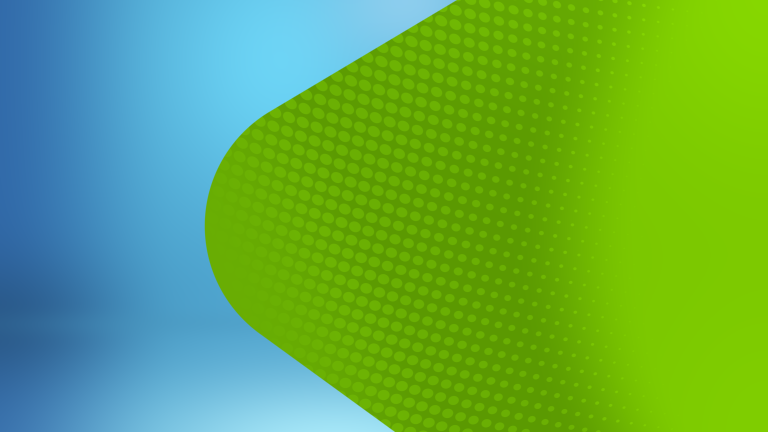
A WebGL 2 fragment shader for this background:

```glsl
#version 300 es
precision highp float;
// Rounded lime wedge with a curved halftone over a soft blue studio backdrop.

uniform vec2 u_resolution;
out vec4 outColor;

// Soft elliptical falloff: 1 at the center, fading with the given radii.
float glow(vec2 p, vec2 center, vec2 radii) {
    vec2 q = (p - center) / radii;
    return exp(-dot(q, q));
}

// Antialiased coverage of a signed distance.
float coverage(float dist, float pixel) {
    return 1.0 - smoothstep(-0.75 * pixel, 0.75 * pixel, dist);
}

// Wedge opening to the right, bounded by two outward normals, with a round tip.
float roundedWedge(vec2 p, vec2 center, vec2 upperNormal, vec2 lowerNormal, float radius) {
    vec2 q = p - center;
    vec2 upperEdge = vec2(upperNormal.y, -upperNormal.x);
    vec2 lowerEdge = vec2(-lowerNormal.y, lowerNormal.x);
    bool atTip = dot(q, upperEdge) < 0.0 && dot(q, lowerEdge) < 0.0;
    float sides = max(dot(q, upperNormal), dot(q, lowerNormal));
    return (atTip ? length(q) : sides) - radius;
}

// Bends the plane so that rows sink to the right and columns lean at the bottom.
vec2 bendGrid(vec2 p) {
    float depth = 1.0 - p.y;
    float across = p.x - 0.6;
    return vec2(p.x + 0.24 * depth * depth, p.y + 0.38 * across - 0.13 * across * across);
}

// Distance to the nearest dot of a square grid.
float dotGrid(vec2 p, float spacing, float radius) {
    vec2 cell = (fract(p / spacing) - 0.5) * spacing;
    return length(cell * vec2(0.93, 1.06)) - radius;
}

vec3 backdrop(vec2 p) {
    const vec3 deepBlue = vec3(0.19, 0.41, 0.66);
    const vec3 midBlue = vec3(0.29, 0.62, 0.79);
    const vec3 cyan = vec3(0.42, 0.83, 0.96);
    const vec3 paleSky = vec3(0.60, 0.83, 0.95);
    const vec3 shadow = vec3(0.14, 0.30, 0.45);
    const vec3 floorLight = vec3(0.67, 0.92, 0.98);

    vec3 color = mix(deepBlue, midBlue, smoothstep(-0.03, 0.42, p.x));
    color = mix(color, cyan, glow(p, vec2(0.65, 0.86), vec2(0.33, 0.38)));
    color = mix(color, paleSky, 0.8 * glow(p, vec2(0.95, 1.0), vec2(0.20, 0.16)));
    // Dim horizon at the left, then light pooling on the floor.
    color = mix(color, shadow, 0.6 * glow(p, vec2(-0.02, 0.25), vec2(0.28, 0.15)));
    color = mix(color, midBlue * 0.92, 0.3 * glow(p, vec2(0.4, 0.25), vec2(0.4, 0.03)));
    return mix(color, floorLight, glow(p, vec2(0.78, -0.05), vec2(0.50, 0.19)));
}

vec3 greenSurface(vec2 p, float pixel) {
    const vec3 leaf = vec3(0.41, 0.68, 0.01);
    const vec3 moss = vec3(0.355, 0.60, 0.005);
    const vec3 lime = vec3(0.48, 0.775, 0.0);
    const vec3 brightLime = vec3(0.53, 0.85, 0.0);
    const vec3 dotLift = vec3(0.06, 0.085, 0.005);

    // The bright area bulges to the left around mid height.
    float lift = p.y - 0.45;
    float reach = p.x - 0.6 * lift * lift;
    float slant = p.x + 0.4 * lift;
    float bright = smoothstep(1.18, 1.48, reach);

    vec3 color = mix(leaf, moss, smoothstep(0.50, 0.90, slant));
    color = mix(color, leaf, 0.6 * glow(p, vec2(1.2, 1.1), vec2(0.5, 0.3)));
    color = mix(color, lime, bright);
    color = mix(color, brightLime, 0.9 * glow(p, vec2(1.78, 1.02), vec2(0.32, 0.40)));
    color = mix(color, brightLime, 0.4 * glow(p, vec2(1.78, 0.0), vec2(0.30, 0.35)));

    // Halftone dots shrink to the right and dissolve near the tip.
    float radius = mix(0.0135, 0.001, smoothstep(0.80, 1.55, reach));
    float mask = coverage(dotGrid(bendGrid(p), 0.0335, radius), pixel);
    float visible = smoothstep(0.48, 0.82, slant) * (1.0 - smoothstep(1.28, 1.52, reach));
    return color + dotLift * mask * visible;
}

void main() {
    vec2 p = gl_FragCoord.xy / u_resolution.y;
    float pixel = 1.0 / u_resolution.y;

    float wedge = roundedWedge(p, vec2(0.782, 0.477), vec2(-0.512, 0.859),
                               vec2(-0.588, -0.809), 0.308);
    vec3 color = mix(backdrop(p), greenSurface(p, pixel), coverage(wedge, pixel));
    outColor = vec4(clamp(color, 0.0, 1.0), 1.0);
}
```
